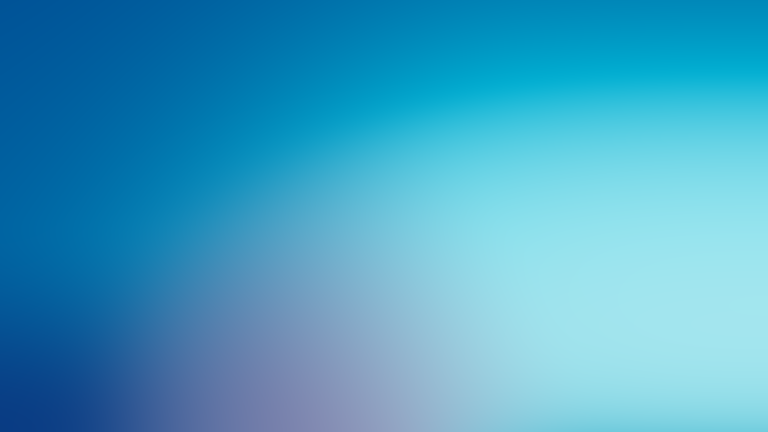
This background is drawn by a Shadertoy shader. Its source:

```glsl
// A soft blue backdrop with a pale, icy glow swelling from the lower right.
// A superellipse radius separates deep blue surroundings from the glow;
// exponential falloffs shade both sides, with a slate haze at lower left.

const vec3 DEEP_BLUE  = vec3(0.00, 0.26, 0.55);
const vec3 RIM_CYAN   = vec3(0.00, 0.65, 0.80);
const vec3 NAVY       = vec3(0.04, 0.20, 0.49);
const vec3 SLATE_HAZE = vec3(0.64, 0.60, 0.73);
const vec3 ICE        = vec3(0.68, 0.925, 0.95);
const vec3 AQUA       = vec3(0.35, 0.76, 0.84);

// Radius of a superellipse: 1 on its rim, 0 at its centre
float superellipseRadius(vec2 p, vec2 centre, vec2 halfSize, float power) {
    vec2 q = pow(abs(p - centre) / halfSize, vec2(power));
    return pow(q.x + q.y, 1.0 / power);
}

// max(x, 0) with a rounded corner
float softPositive(float x, float width) {
    return max(x, 0.0) + width * log(1.0 + exp(-abs(x) / width));
}

// Blue field that brightens toward the rim and to the right
vec3 surroundings(vec2 uv, float outside) {
    float rimLevel = mix(0.55, 1.1, smoothstep(0.0, 0.7, uv.x));
    vec3 colour = mix(DEEP_BLUE, RIM_CYAN, rimLevel * exp(-2.2 * outside));
    float lowShade = 0.85 * (1.0 - smoothstep(0.0, 0.5, uv.y));
    return mix(colour, NAVY, lowShade);
}

// Colour at the heart of the glow: slate on the left, ice on the right
vec3 glowColour(vec2 uv) {
    float iceAmount = smoothstep(0.28, 0.76, uv.x + 0.3 * (uv.y - 0.2));
    vec3 colour = mix(SLATE_HAZE, ICE, iceAmount);
    float lowAqua = 0.7 * exp(-uv.y / 0.09) * smoothstep(0.5, 0.8, uv.x);
    return mix(colour, AQUA, lowAqua);
}

void mainImage(out vec4 fragColor, in vec2 fragCoord) {
    vec2 uv = fragCoord / iResolution.xy;

    // Soft depths on either side of the rim
    float radius = superellipseRadius(uv, vec2(1.0, 0.0), vec2(0.88, 0.83), 2.5);
    float softness = mix(0.035, 0.012, smoothstep(0.1, 0.7, uv.x));
    float inside = softPositive(1.0 - radius, softness);
    float outside = softPositive(radius - 1.0, softness);

    // Light builds up quickly past the rim, then levels off
    float light = 1.0 - exp(-inside / 0.22);
    vec3 colour = mix(surroundings(uv, outside), glowColour(uv), light);
    fragColor = vec4(clamp(colour, 0.0, 1.0), 1.0);
}
```
